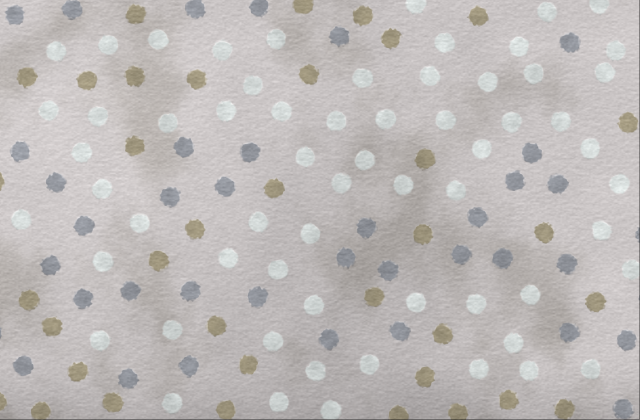
Give the GLSL for this texture, as a Shadertoy shader.

```glsl
// Worn plush cloth with staggered, hand-scattered dots in white, grey and tan.
// A jittered brick grid (about 11 across, 11.6 down) places the dots; value noise
// gives the frayed rims, the raised horizontal nap and the soft brownish smudges.

float hash(vec2 p) {
    vec3 q = fract(vec3(p.xyx) * 0.1031);
    q += dot(q, q.yzx + 33.33);
    return fract((q.x + q.y) * q.z);
}

float noise(vec2 p) {
    vec2 i = floor(p), f = fract(p);
    f = f * f * (3.0 - 2.0 * f);
    return mix(mix(hash(i), hash(i + vec2(1, 0)), f.x),
               mix(hash(i + vec2(0, 1)), hash(i + vec2(1, 1)), f.x), f.y);
}

float fbm(vec2 p) {
    float sum = 0.0, amp = 0.5;
    for (int i = 0; i < 5; i++) {
        sum += amp * noise(p);
        p = mat2(1.6, 1.2, -1.2, 1.6) * p + 7.3;
        amp *= 0.5;
    }
    return sum;
}

// Height of the pile: short fibres lying mostly sideways
float nap(vec2 p) {
    p.y += 0.006 * noise(p * 14.0);
    return 0.6 * noise(p * vec2(75, 150)) + 0.4 * noise(p * vec2(150, 240) + 31.0);
}

// Offset to the nearest dot centre (xy) and a random colour pick (z)
vec3 nearestDot(vec2 p) {
    vec2 pitch = vec2(0.137, 0.0863);
    vec2 base = floor(p / pitch);
    vec3 best = vec3(9.0);
    for (int j = -1; j <= 1; j++)
    for (int i = -1; i <= 1; i++) {
        vec2 id = base + vec2(i, j);
        vec2 jitter = vec2(hash(id + 17.0), hash(id + 59.0)) - 0.5;
        vec2 centre = id + vec2(0.36 + 0.5 * mod(id.y, 2.0), 0.23) + jitter * vec2(0.34, 0.48);
        vec2 offset = p - centre * pitch;
        if (dot(offset, offset) < dot(best.xy, best.xy))
            best = vec3(offset, hash(id + 113.0));
    }
    return best;
}

void mainImage(out vec4 fragColor, in vec2 fragCoord) {
    // Height is one unit, measured down from the top edge
    vec2 p = vec2(fragCoord.x, iResolution.y - fragCoord.y) / iResolution.y;
    float aspect = iResolution.x / iResolution.y;
    float pixel = 1.0 / iResolution.y;

    // Uneven lighting: bright upper left, dull lower middle and bottom edge
    vec2 glow = p - vec2(0.3, 0.33), dull = p - vec2(0.75, 0.78);
    float light = 0.765 + 0.055 * exp(-5.0 * dot(glow, glow))
                - 0.055 * exp(-6.0 * dot(dull, dull))
                + 0.025 * smoothstep(0.8, 1.5, p.x)
                - 0.09 * smoothstep(0.86, 1.02, p.y + 0.12 * (fbm(p * 5.0) - 0.5));

    // Smudges and rubbed patches
    float smudge = smoothstep(0.48, 0.78, fbm(p * vec2(5.5, 4.5) + 3.0));
    light += 0.06 * (fbm(p * 9.0 + 40.0) - 0.5) - 0.09 * smudge;
    vec3 cloth = light * mix(vec3(1.01, 0.985, 0.985), vec3(1.01, 0.98, 0.96), smudge);

    // Dots with ragged outlines
    vec3 dotInfo = nearestDot(p);
    float fray = noise(p * 170.0) - 0.5;
    float edge = length(dotInfo.xy) - 0.0232 + 0.005 * fray + 0.003 * (noise(p * 60.0) - 0.5);
    vec3 white = vec3(0.825, 0.85, 0.845);
    vec3 grey = vec3(0.56, 0.575, 0.605);
    vec3 tan_ = vec3(0.61, 0.575, 0.475);
    vec3 dye = dotInfo.z < 0.46 ? white : dotInfo.z < 0.76 ? grey : tan_;
    float wear = 0.9 + 0.2 * fbm(p * 40.0);
    dye *= wear * (0.55 + 0.6 * light);
    float inside = smoothstep(pixel + 0.001, -pixel - 0.001, edge);
    vec3 color = mix(cloth, dye, 0.94 * inside);

    // Puckered rim: lit along the top, shaded along the bottom, broken by fray
    float rim = exp(-pow(edge / 0.0026, 2.0));
    float slope = dotInfo.y / 0.0232;
    color += rim * (0.13 * fray - 0.035 * slope + 0.015);

    // Embossed nap and fine grain
    float relief = nap(p) - nap(p + vec2(0.0015, 0.0035));
    color += 0.085 * relief + 0.04 * (noise(p * vec2(220, 320)) - 0.5);

    // Thin dark border at the right and bottom edges
    float border = min(aspect - p.x, 1.0 - p.y);
    color *= 1.0 - 0.45 * smoothstep(0.003, 0.0005, border);

    fragColor = vec4(clamp(color, 0.0, 1.0), 1.0);
}
```
